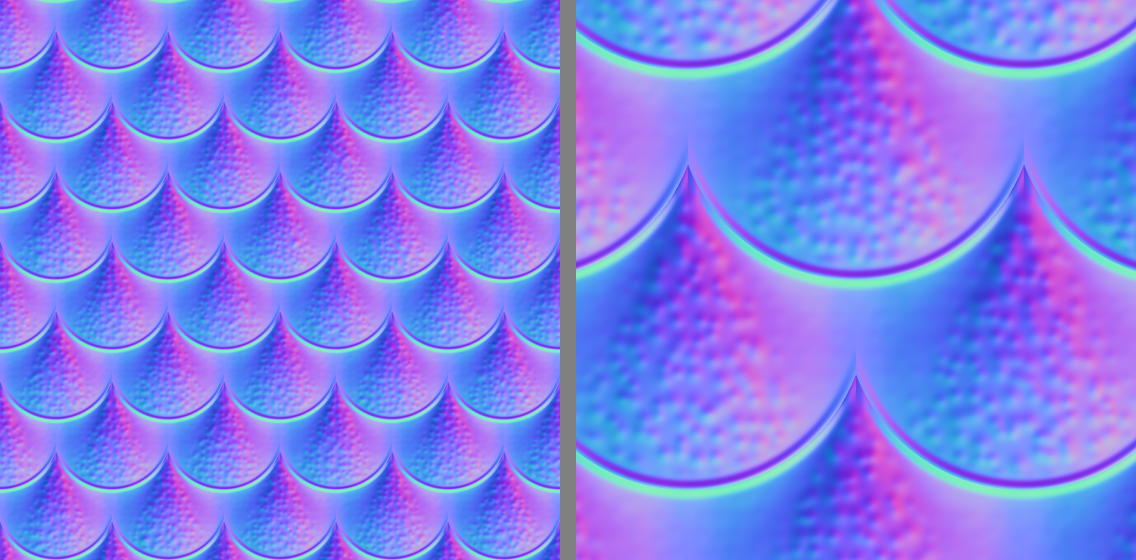
Left, the full canvas; right, a detail of the centre.
Give the GLSL for this texture map, as a Shadertoy shader.

```glsl
// Tangent-space normal map of overlapping pebbled scales in staggered rows.
// Each scale's slopes are summed from a dome, a teardrop flank, a rolled rim
// and scattered round bumps, then packed as a colour (green faces downward).

#define SCALES_ACROSS 5.0
#define ROW_STEP 1.25      // row spacing in half scale widths
#define RADIUS 1.07        // radius of the lower edge
#define RIM_WIDTH 0.027
#define RIM_SLOPE 1.5
#define DOME_SLOPE 0.58
#define BUMP_DENSITY 8.5   // bumps per half scale width
#define BUMP_SLOPE 0.34
#define HALO_SLOPE 0.55

vec3 hash3(vec2 p) {
    vec3 q = fract(vec3(p.xyx) * vec3(0.1031, 0.1030, 0.0973));
    q += dot(q, q.yxz + 33.33);
    return fract((q.xxy + q.yzz) * q.zyx);
}

// Analytic slope of jittered Gaussian bumps.
vec2 bumpSlope(vec2 p) {
    vec2 cell = floor(p), slope = vec2(0.0);
    for (int j = -1; j <= 1; j++)
    for (int i = -1; i <= 1; i++) {
        vec2 id = cell + vec2(i, j);
        vec3 h = hash3(id + 50.0);
        vec2 d = p - id - 0.15 - 0.7 * h.xy;
        float size = mix(0.32, 0.48, h.z);
        slope += 2.0 * d / size * exp(-dot(d, d) / (size * size));
    }
    return slope * vec2(1.0, -1.0);
}

// Raised lip: outer face leans outward, inner face leans back.
float rimSlope(float inside) {
    float outer = (inside + 0.022) / RIM_WIDTH;
    float inner = (inside - 0.033) / RIM_WIDTH;
    return RIM_SLOPE * (exp(-outer * outer) - 0.9 * exp(-inner * inner));
}

// Position relative to the lowest point of the scale in a given row.
vec2 scaleCoord(vec2 p, float row) {
    return vec2(mod(p.x + mod(row, 2.0), 2.0) - 1.0, p.y - row * ROW_STEP);
}

vec2 surfaceSlope(vec2 p) {
    // Pick the visible scale
    float row = floor(p.y / ROW_STEP);
    vec2 q = scaleCoord(p, row);
    if (q.y < RADIUS - sqrt(RADIUS * RADIUS - q.x * q.x)) {
        q = scaleCoord(p, row - 1.0);
    }
    float side = q.x < 0.0 ? -1.0 : 1.0;
    float ax = abs(q.x);

    // Distances to its own edge and to the scale overlapping it
    vec2 own = q - vec2(0.0, RADIUS);
    vec2 upper = q - vec2(side, ROW_STEP + RADIUS);
    float inside = RADIUS - length(own);
    float below = length(upper) - RADIUS;
    vec2 ownDir = own / max(length(own), 0.001) * vec2(1.0, -1.0);
    vec2 upperDir = upper / length(upper) * vec2(1.0, -1.0);
    float ownRim = smoothstep(0.1, 0.9, ownDir.y);
    float upperRim = smoothstep(0.1, 0.9, upperDir.y);

    // Teardrop dome with steep flanks near its tip
    float halfWidth = clamp((1.9 - q.y) * 0.42, 0.07, 0.62);
    float t = ax / halfWidth;
    float core = 1.0 - smoothstep(0.8, 1.35, t);
    float flank = (t - 0.9) / 0.35;
    float tip = smoothstep(0.8, 1.5, q.y);
    float lean = DOME_SLOPE * smoothstep(0.0, 0.85, t) * mix(0.75, 1.0, core);
    lean += 0.4 * tip * exp(-flank * flank);
    lean *= 1.0 - smoothstep(0.72, 1.0, ax);
    vec2 slope = vec2(side * lean, 0.0);
    slope.y -= 0.7 * smoothstep(0.4, 1.5, q.y) * (1.0 - smoothstep(0.8, 2.3, t));
    slope.y += 0.5 * ownRim * exp(-max(inside, 0.0) / 0.25);

    // Soft slope below the overlapping scale
    slope.y += HALO_SLOPE * upperRim * upperRim * exp(-max(below, 0.0) / 0.16);

    // Pebbles, fading toward the smooth margins
    float pebbles = mix(0.12, 1.0, core) * smoothstep(0.04, 0.14, inside);
    pebbles *= smoothstep(0.02, 0.15, below) * (1.0 + 0.4 * tip);
    slope += BUMP_SLOPE * pebbles * bumpSlope(p * BUMP_DENSITY);

    // Rims
    slope += ownDir * ownRim * rimSlope(inside);
    slope += upperDir * upperRim * rimSlope(-below);
    return slope;
}

void mainImage(out vec4 fragColor, in vec2 fragCoord) {
    vec3 color = vec3(0.0);
    // Four samples per pixel smooth the overlaps
    for (int k = 0; k < 4; k++) {
        vec2 offset = vec2(k % 2, k / 2) * 0.5 - 0.25;
        vec2 p = (fragCoord + offset) / iResolution.xy * SCALES_ACROSS * 2.0;
        color += normalize(vec3(surfaceSlope(p), 1.0)) * 0.5 + 0.5;
    }
    fragColor = vec4(color / 4.0, 1.0);
}
```
